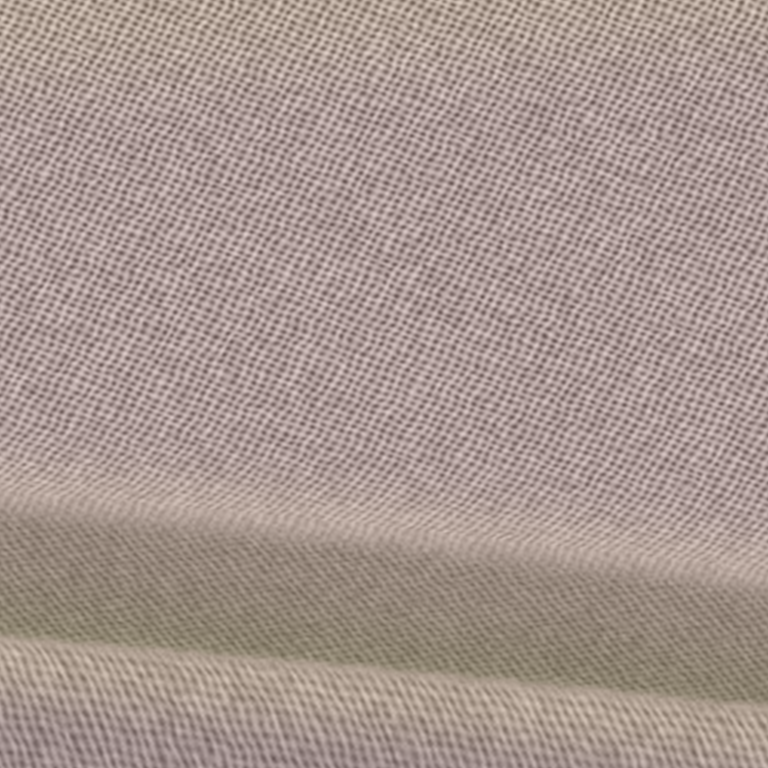
Write a Shadertoy shader that draws this texture.

```glsl
float hash(vec2 p) {
    vec3 q = fract(vec3(p.xyx) * 0.1031);
    q += dot(q, q.yzx + 33.33);
    return fract((q.x + q.y) * q.z);
}

float noise(vec2 p) {
    vec2 cell = floor(p), f = fract(p);
    f = f * f * (3.0 - 2.0 * f);
    return mix(mix(hash(cell), hash(cell + vec2(1, 0)), f.x),
               mix(hash(cell + vec2(0, 1)), hash(cell + vec2(1, 1)), f.x), f.y);
}

// Signed weave relief: slanted warp threads with dark gaps at the weft steps.
float weave(vec2 thread, float weftStrength) {
    thread += 0.42 * (vec2(noise(thread * 0.5), noise(thread * 0.5 + 71.0)) - 0.5);
    vec2 wave = cos(6.28318 * thread);
    float relief = 0.62 * wave.x + weftStrength * (0.46 * wave.y - 0.30 * (wave.x - 1.0) * (wave.y - 1.0) + 0.30);
    float sparkle = noise(thread * vec2(1.9, 1.4) + 19.0) - 0.5;
    vec2 footprint = fwidth(thread);
    float visible = 1.0 - smoothstep(0.4, 0.75, max(footprint.x, footprint.y));
    return (relief + 1.15 * sparkle) * visible;
}

void mainImage(out vec4 fragColor, in vec2 fragCoord) {
    vec2 uv = fragCoord / iResolution.xy;
    float x = uv.x, y = uv.y;

    // Heights above the fold crest and above the lower edge of its shadow
    float crest = y - (0.360 - 0.080 * x - 0.024 * x * x);
    float hem = y - (0.173 - 0.080 * x - 0.012 * x * x);
    float nearCrest = exp(-max(crest, 0.0) / 0.045);

    // Each panel carries the threads at its own slant
    vec2 upperThread = vec2(72.0 * (x - 0.56 * y + 0.038 * nearCrest),
                            98.0 * (y + 0.38 * x) - 1.2 * nearCrest);
    vec2 shadeThread = vec2(74.0 * (x + 0.85 * y), 118.0 * (y - 0.16 * x));
    vec2 lowerThread = vec2(76.0 * (x + 0.34 * y + 0.018 * exp(hem / 0.035)),
                            66.0 * (y + 0.12 * x));
    float upperWeave = 0.098 * weave(upperThread, 1.0 - 0.72 * nearCrest);
    float shadeWeave = 0.058 * weave(shadeThread, 0.45);
    float lowerWeave = 0.092 * weave(lowerThread, 0.50);

    // Upper cloth: warm top, mauve middle, pale rounded crest
    vec3 upper = mix(vec3(0.665, 0.595, 0.585), vec3(0.685, 0.622, 0.575),
                     smoothstep(0.86, 1.03, y + 0.05 * (1.0 - x)));
    upper = mix(upper, vec3(0.735, 0.667, 0.628), 0.85 * exp(-pow(crest / 0.050, 2.0)));
    upper += upperWeave * mix(1.0, 0.62, nearCrest) * vec3(1.0, 1.01, 1.01);

    // Shaded side: brown under the crest, olive toward the hem
    vec3 shade = mix(vec3(0.540, 0.500, 0.430), vec3(0.580, 0.523, 0.478),
                     smoothstep(0.01, 0.12, hem));
    shade += vec3(0.016, 0.024, 0.008) * exp(-abs(hem) / 0.018) * (1.0 - 0.7 * x);
    shade += shadeWeave * smoothstep(0.0, -0.035, crest);

    // Lower cloth: warm lit edge, cooling downward
    vec3 lower = mix(vec3(0.605, 0.540, 0.535), vec3(0.685, 0.622, 0.568),
                     smoothstep(-0.135, -0.030, hem));
    lower += lowerWeave * smoothstep(0.005, -0.025, hem);

    // Join the panels with soft borders
    vec3 color = mix(shade, upper, smoothstep(-0.050, 0.002, crest));
    color = mix(lower, color, smoothstep(-0.008, 0.007, hem + 0.006 * (noise(uv * 60.0) - 0.5)));

    // Broad mottling and fine fiber grain
    color += 0.014 * (noise(uv * vec2(9.0, 13.0)) - 0.5);
    color += 0.055 * (noise(uv * 250.0) - 0.5);
    fragColor = vec4(clamp(color, 0.0, 1.0), 1.0);
}
```
